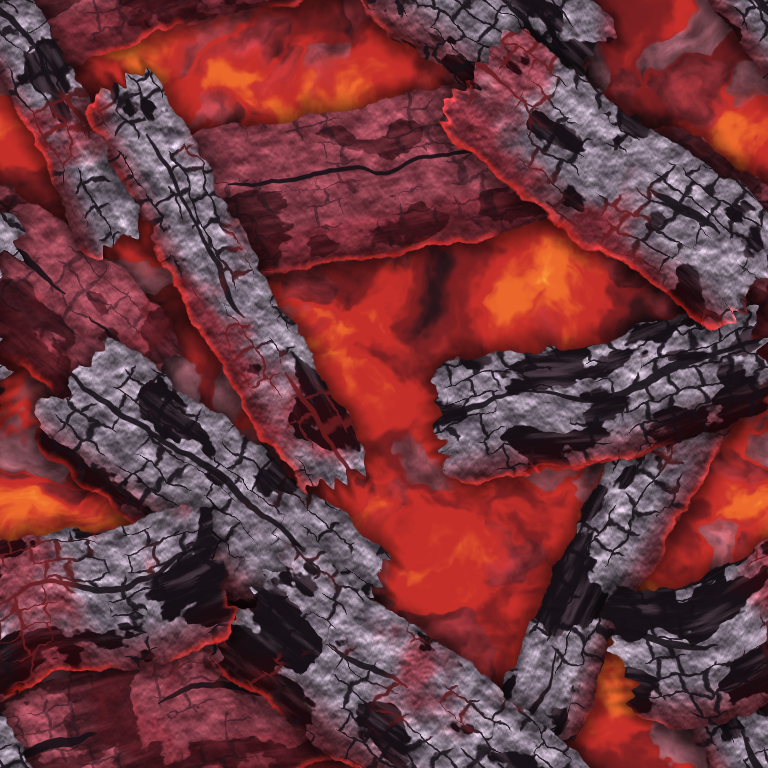
Reproduce this texture procedurally as a Shadertoy shader.

```glsl
// Glowing fire bed: split, ash-covered logs lie over red coals and soft flames.
// Logs are placed by a low-discrepancy sequence and wrapped to the nearest copy,
// the bed uses noise whose lattice repeats, so the square tiles on all sides.

const float LOCAL = 512.0; // noise period for patterns that live inside one log
const int LOG_COUNT = 11;
const vec3 SOOT = vec3(0.085, 0.06, 0.085);
const vec3 CHAR_GREY = vec3(0.27, 0.21, 0.25);
const vec3 ASH_DARK = vec3(0.33, 0.295, 0.345);
const vec3 ASH_PALE = vec3(0.68, 0.63, 0.70);
const vec3 DEEP_RED = vec3(0.49, 0.12, 0.13);
const vec3 HOT_RED = vec3(0.77, 0.18, 0.16);
const vec3 ORANGE = vec3(0.92, 0.40, 0.17);
const vec3 YELLOW = vec3(1.0, 0.70, 0.25);

float hash(vec2 p) {
    vec3 q = fract(p.xyx * 0.1031);
    q += dot(q, q.yzx + 33.33);
    return fract((q.x + q.y) * q.z);
}

float noise(vec2 p, float period) {
    vec2 i = floor(p), f = fract(p);
    f = f * f * (3.0 - 2.0 * f);
    vec2 a = mod(i, period), b = mod(i + 1.0, period);
    return mix(mix(hash(a), hash(vec2(b.x, a.y)), f.x),
               mix(hash(vec2(a.x, b.y)), hash(b), f.x), f.y);
}

float fbm(vec2 p, float period) {
    float sum = 0.0, amp = 0.5;
    for (int i = 0; i < 5; i++) {
        sum += amp * noise(p, period);
        p = p * 2.0 + 5.3;
        period *= 2.0;
        amp *= 0.5;
    }
    return sum / 0.97;
}

// Nearest distance, second distance and random id of wrapped cells
vec3 cells(vec2 p, float period) {
    vec3 best = vec3(9.0, 9.0, 0.0);
    for (int k = 0; k < 9; k++) {
        vec2 c = floor(p) + vec2(k % 3 - 1, k / 3 - 1);
        vec2 w = mod(c, period);
        float d = length(c + vec2(hash(w + 3.7), hash(w + 41.3)) - p);
        if (d < best.x) best = vec3(d, best.x, hash(w + 17.1));
        else best.y = min(best.y, d);
    }
    return best;
}

vec3 fireColor(float t) {
    vec3 c = mix(vec3(0.16, 0.08, 0.10), DEEP_RED, smoothstep(0.0, 0.36, t));
    c = mix(c, HOT_RED, smoothstep(0.38, 0.62, t));
    c = mix(c, ORANGE, smoothstep(0.72, 0.92, t));
    return mix(c, YELLOW, smoothstep(0.95, 1.15, t));
}

// Flames with crusted coals lying in them
vec3 emberBed(vec2 uv) {
    vec2 warp = vec2(fbm(uv * 8.0, 8.0), fbm(uv * 8.0 + 2.6, 8.0)) - 0.5;
    float heat = (fbm(uv * 7.0 + warp * 1.4, 7.0) - 0.5) * 1.9 + 0.39;
    float grain = fbm(uv * 48.0 + warp * 4.0, 48.0);
    vec3 fire = fireColor(heat + (grain - 0.5) * 0.25);
    vec3 coal = cells(uv * 13.0 + warp * 2.4, 13.0);
    float lump = smoothstep(0.03, 0.13, coal.y - coal.x) * smoothstep(0.36, 0.42, coal.z);
    vec3 crust = mix(vec3(0.50, 0.17, 0.20), vec3(0.55, 0.36, 0.41), smoothstep(0.65, 1.0, coal.z));
    crust *= (1.2 - 0.6 * coal.x) * mix(0.35, 1.5, grain);
    crust += HOT_RED * 0.3 * smoothstep(0.4, 0.75, heat);
    return mix(fire, crust, lump * 0.85 * smoothstep(0.82, 0.55, heat));
}

// Dark joints between the staggered plates of burnt wood
float plateCracks(vec2 q, float seed) {
    vec2 density = vec2(27.0, 38.0);
    vec2 bend = vec2(fbm(q * 28.0 + seed, LOCAL), fbm(q * 28.0 + seed + 9.0, LOCAL)) - 0.5;
    vec2 g = q * density + bend * 1.1 + seed;
    g.x += hash(vec2(floor(g.y), seed)) * 3.0;
    vec2 edge = (0.5 - abs(fract(g) - 0.5)) / density;
    float width = 0.004 * smoothstep(0.35, 0.75, noise(q * 26.0 + seed, LOCAL));
    float d = min(edge.x, edge.y * 2.2);
    return smoothstep(width + 0.0015, width * 0.4, d) * smoothstep(0.0, 0.001, width);
}

// Colour in rgb, signed distance to the ragged outline in w
vec4 burntLog(vec2 d, float angle, vec2 size, float seed, float heat) {
    vec2 axis = vec2(cos(angle), sin(angle));
    vec2 q = vec2(dot(d, axis), dot(d, vec2(-axis.y, axis.x)));
    vec2 outer = abs(q) - size;
    if (max(outer.x, outer.y) > 0.09) return vec4(0.0, 0.0, 0.0, 1.0);
    q.y += 0.03 * (noise(vec2(q.x * 7.0, seed), LOCAL) - 0.5);
    float rough = fbm(q * 30.0 + seed, LOCAL) - 0.5;
    float splinter = noise(vec2(q.x * 6.0, q.y * 110.0) + seed, LOCAL) - 0.5;
    vec2 box = abs(q) - size + 0.03 + vec2(splinter * 0.03, 0.0);
    float dist = length(max(box, 0.0)) + min(max(box.x, box.y), 0.0) - 0.03 + rough * 0.026;
    float v = clamp(q.y / size.y, -1.0, 1.0);

    // Flaky ash lit from above
    vec2 upward = vec2(axis.y, axis.x) * 0.004;
    float flake = fbm(q * 55.0 + seed, LOCAL);
    float relief = flake - fbm((q + upward) * 55.0 + seed, LOCAL);
    float fiber = fbm(q * vec2(16.0, 110.0) + seed, LOCAL);
    vec3 col = mix(ASH_DARK, ASH_PALE, clamp(0.5 + (flake - 0.5) * 1.2 + (fiber - 0.5) * 0.7, 0.0, 1.0));
    col *= 1.0 + relief * 2.2 * (1.0 - 0.5 * heat);

    // Bare char, joints and one thin broken split
    float burn = fbm(q * vec2(11.0, 18.0) + seed * 1.7, LOCAL) + 0.07 * smoothstep(0.6, 1.0, abs(q.x) / size.x);
    vec3 soot = mix(SOOT, CHAR_GREY, smoothstep(0.45, 0.8, fiber));
    col = mix(col, soot, smoothstep(0.575, 0.605, burn + rough * 0.16) * (1.0 - 0.4 * heat));
    float crack = plateCracks(q, seed) * (1.0 - 0.6 * heat);
    float path = q.y - size.y * 0.2 + 0.05 * (fbm(vec2(q.x * 9.0, seed), LOCAL) - 0.5);
    float gap = 0.011 * (noise(vec2(q.x * 11.0, seed + 4.0), LOCAL) - 0.4);
    crack = max(crack, smoothstep(gap + 0.002, gap, abs(path)) * step(0.0, gap));

    // Round shading, red light from below and embers in the joints
    col *= 0.99 + 0.17 * v - 0.36 * v * v * v * v;
    float warmth = fbm(q * 8.0 + seed + 20.0, LOCAL);
    float red = clamp(heat + 0.8 * smoothstep(-0.3, -1.0, v) + 0.8 * smoothstep(0.6, 0.78, warmth), 0.0, 1.0);
    col = mix(col, col * vec3(0.92, 0.42, 0.46) + vec3(0.08, 0.01, 0.015), red);
    vec3 joint = mix(SOOT, DEEP_RED, smoothstep(0.56, 0.7, warmth) * 0.8);
    col = mix(col, joint, crack * 0.9);
    float rim = smoothstep(-0.012, 0.0, dist) * smoothstep(0.1, -0.7, v);
    col += vec3(0.45, 0.08, 0.05) * rim * smoothstep(0.4, 0.6, warmth);
    return vec4(col, dist);
}

void mainImage(out vec4 fragColor, in vec2 fragCoord) {
    vec2 uv = fragCoord / iResolution.xy;
    vec3 col = emberBed(uv);

    // Logs from the back to the front in three main directions
    for (int i = 1; i <= LOG_COUNT; i++) {
        float n = float(i);
        int family = i % 3;
        vec2 d = uv - fract(0.5 + n * vec2(0.7549, 0.5698));
        d -= round(d);
        float tilt = family == 0 ? (i < 5 ? 1.08 : -1.08) : (family == 1 ? 0.25 : -0.66);
        vec2 size = family == 0 ? vec2(0.28, 0.05) : vec2(0.235, 0.088);
        size *= mix(0.9, 1.15, hash(vec2(n, 8.0)));
        float heat = i < 5 && family != 0 ? 0.85 : 0.03;
        vec4 wood = burntLog(d, tilt, size, n * 13.7, heat);
        col *= mix(0.5, 1.0, smoothstep(-0.005, 0.03, wood.w));
        col = mix(col, wood.rgb, smoothstep(0.0015, -0.0015, wood.w));
    }
    fragColor = vec4(clamp(col, 0.0, 1.0), 1.0);
}
```
